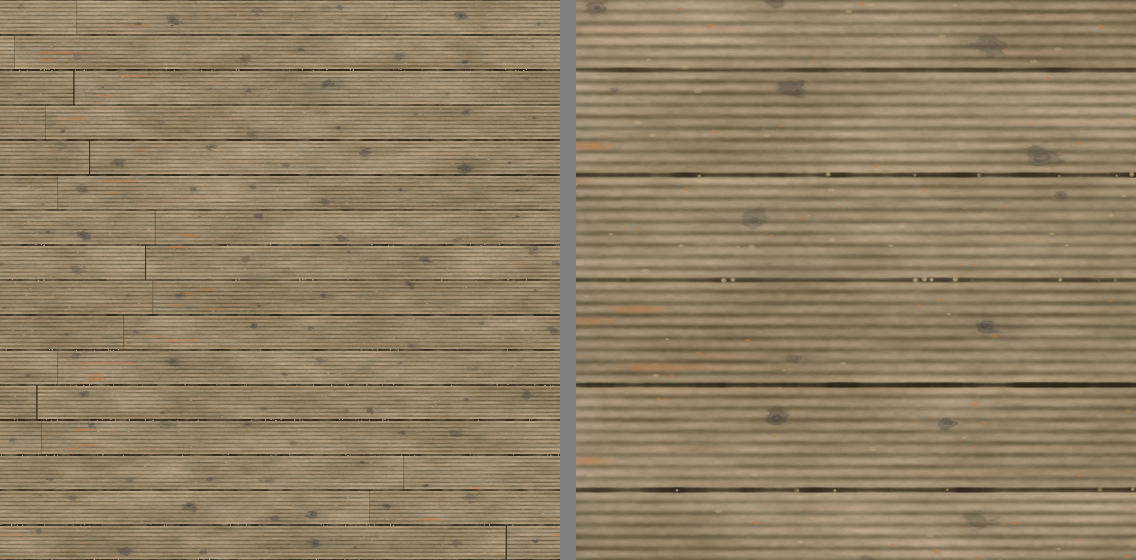
Left: the whole. Right: its middle third, enlarged.
Write a three.js fragment shader that draws this texture.

```glsl
varying vec2 vUv;

const float BOARDS = 16.0;
const float GROOVES = 9.0;       // per board
const float GROOVE_DEPTH = 0.22;
const float BASE_TONE = 0.61;
const float GAP_HALF = 0.010;    // in board widths
const float JOINT_HALF = 0.006;
const float EDGE_SOFT = 0.024;
const int KNOTS = 7;             // per board
const vec3 WOOD_DARK = vec3(0.36, 0.31, 0.20);
const vec3 WOOD_LIGHT = vec3(0.73, 0.65, 0.54);
const vec3 WEATHERED = vec3(0.50, 0.46, 0.36);
const vec3 KNOT_COLOR = vec3(0.26, 0.245, 0.21);
const vec3 RUST = vec3(0.74, 0.48, 0.28);
const vec3 GAP_COLOR = vec3(0.16, 0.13, 0.08);
const vec3 DEBRIS = vec3(0.74, 0.66, 0.50);
// Butt joint position of each board, from the top row down; negative if open
const mat4 JOINTS = mat4(0.137, 0.026, -0.132, 0.081, -0.160, 0.103, 0.277, -0.260,
                         0.273, 0.221, 0.103, -0.066, 0.074, 0.721, 0.660, -0.904);

float hash(vec2 p) {
  vec3 q = fract(p.xyx * vec3(0.1031, 0.1030, 0.0973));
  q += dot(q, q.yzx + 33.33);
  return fract((q.x + q.y) * q.z);
}

float noise(vec2 p) {
  vec2 i = floor(p), f = fract(p);
  f = f * f * (3.0 - 2.0 * f);
  return mix(mix(hash(i), hash(i + vec2(1.0, 0.0)), f.x),
             mix(hash(i + vec2(0.0, 1.0)), hash(i + 1.0), f.x), f.y);
}

float fbm(vec2 p) {
  float sum = 0.0, amp = 0.5;
  for (int i = 0; i < 4; i++) {
    sum += amp * noise(p);
    p = p * 2.03 + 17.1;
    amp *= 0.5;
  }
  return sum / 0.9375;
}

float jointOf(float row) {
  vec4 index = vec4(0.0, 1.0, 2.0, 3.0);
  vec4 column = 1.0 - step(0.5, abs(index - floor(row / 4.0)));
  vec4 entry = 1.0 - step(0.5, abs(index - mod(row, 4.0)));
  return dot(JOINTS * column, entry);
}

float line(float dist, float halfWidth) {
  return 1.0 - smoothstep(halfWidth, halfWidth + EDGE_SOFT, dist);
}

// Soft dot of random size in a few cells of a grid
float specks(vec2 p, float chance) {
  vec2 cell = floor(p);
  vec2 center = 0.35 + 0.3 * vec2(hash(cell + 3.7), hash(cell + 8.2));
  float radius = mix(0.2, 0.5, hash(cell + 27.0));
  float spot = 1.0 - smoothstep(0.3 * radius, radius, length(fract(p) - center));
  return spot * step(1.0 - chance, hash(cell + 51.0));
}

// x: knot core, y: smudge around it
vec2 knots(vec2 p, float row) {
  vec2 result = vec2(0.0);
  for (int i = 0; i < KNOTS; i++) {
    vec2 id = vec2(float(i) * 3.0 + 5.0, row * 7.0 + 11.0);
    float along = (float(i) + 0.1 + 0.8 * hash(id)) * BOARDS / float(KNOTS);
    vec2 center = vec2(along, 0.12 + 0.76 * hash(id + 20.0));
    float size = mix(0.06, 0.22, pow(hash(id + 40.0), 1.5));
    vec2 d = (p - center) / size * vec2(0.85, 1.3);
    float r = length(d) + 1.5 * (fbm(p * vec2(7.0, 16.0) + id) - 0.5);
    float rings = 0.8 + 0.2 * cos(r * 10.0);
    float strength = mix(0.4, 1.0, hash(id + 60.0));
    result.x = max(result.x, (1.0 - smoothstep(0.15, 1.15, r)) * rings * strength);
    d *= vec2(0.28, 0.6);
    result.y = max(result.y, exp(-dot(d, d)) * strength);
  }
  return result;
}

void main() {
  float y = (1.0 - vUv.y) * BOARDS;
  float row = min(floor(y), BOARDS - 1.0);
  float joint = jointOf(row);
  vec2 p = vec2(fract(vUv.x - abs(joint)) * BOARDS, y - row);
  vec2 seeded = p + vec2(row * 37.0, row * 19.0);

  // Ribbed profile, grain and stains
  float phase = 6.28318 * p.y * GROOVES;
  float rib = -cos(phase) - 0.18 * cos(2.0 * phase);
  rib *= mix(0.75, 1.25, noise(seeded * vec2(1.3, 5.0)));
  float grain = fbm(seeded * vec2(2.0, 18.0)) - 0.5;
  float grit = fbm(seeded * vec2(14.0, 26.0) + 40.0) - 0.5;
  float stain = fbm(seeded * vec2(0.7, 1.6) + 70.0) - 0.5;
  float tint = hash(vec2(row * 5.0, 4.0)) - 0.5;
  float tone = BASE_TONE + GROOVE_DEPTH * rib + 0.32 * grain + 0.2 * grit + 0.46 * stain + 0.08 * tint;
  vec3 color = mix(WOOD_DARK, WOOD_LIGHT, clamp(tone, -0.1, 1.15));
  color += vec3(0.03, 0.0, -0.02) * (fbm(seeded * vec2(0.5, 2.0) + 9.0) - 0.5);
  float patches = smoothstep(0.56, 0.8, fbm(seeded * vec2(0.9, 1.8) + 130.0));
  color = mix(color, WEATHERED * (0.7 + 0.5 * tone), 0.4 * patches);

  // Rust streaks along single ribs, and small flecks
  float ribId = floor(p.y * GROOVES);
  float ribOffset = 50.0 * hash(vec2(ribId * 11.0 + 2.0, row * 17.0 + 6.0));
  float streak = smoothstep(0.78, 0.98, noise(vec2(p.x * 0.9 + ribOffset, ribId * 7.0 + row * 29.0)));
  streak *= 0.5 - 0.5 * cos(phase);
  float nearJoint = smoothstep(0.3, 0.9, p.x) * (1.0 - smoothstep(1.6, 2.6, p.x));
  color = mix(color, RUST, streak * (0.12 + 0.5 * nearJoint));
  color = mix(color, RUST, 0.5 * specks(seeded * vec2(11.0, 18.0), 0.012));
  color = mix(color, DEBRIS, 0.5 * specks(seeded * vec2(9.0, 17.0) + 90.0, 0.012));

  vec2 knot = knots(p, row);
  color = mix(color, KNOT_COLOR, 0.75 * knot.x + 0.14 * knot.y * (1.0 - knot.x));

  // Joints between board ends
  float endDist = min(p.x, BOARDS - p.x);
  color = mix(color, GAP_COLOR, line(endDist, JOINT_HALF) * (joint < 0.0 ? 0.8 : 0.25));

  // Gaps between rows, uneven in width and depth, with litter
  float gapId = floor(y + 0.5);
  float gapDist = abs(y - gapId);
  float wear = fbm(vec2(vUv.x * 55.0, gapId * 9.0));
  float openness = mix(0.6, 1.0, hash(vec2(gapId * 3.0, 31.0)));
  float gap = line(gapDist, GAP_HALF * (0.2 + 1.6 * wear * openness));
  color = mix(color, GAP_COLOR, gap * clamp(openness * (0.4 + 0.9 * wear), 0.0, 0.92));
  float littered = step(0.4, hash(vec2(gapId * 7.0, 63.0))) * smoothstep(0.4, 0.6, wear);
  float litter = specks(vec2(vUv.x * 210.0, (y - gapId) * 14.0 + 0.5 + gapId * 5.0), 0.3);
  color = mix(color, DEBRIS, 0.75 * litter * littered * (1.0 - step(0.035, gapDist)));

  gl_FragColor = vec4(color, 1.0);
}
```
